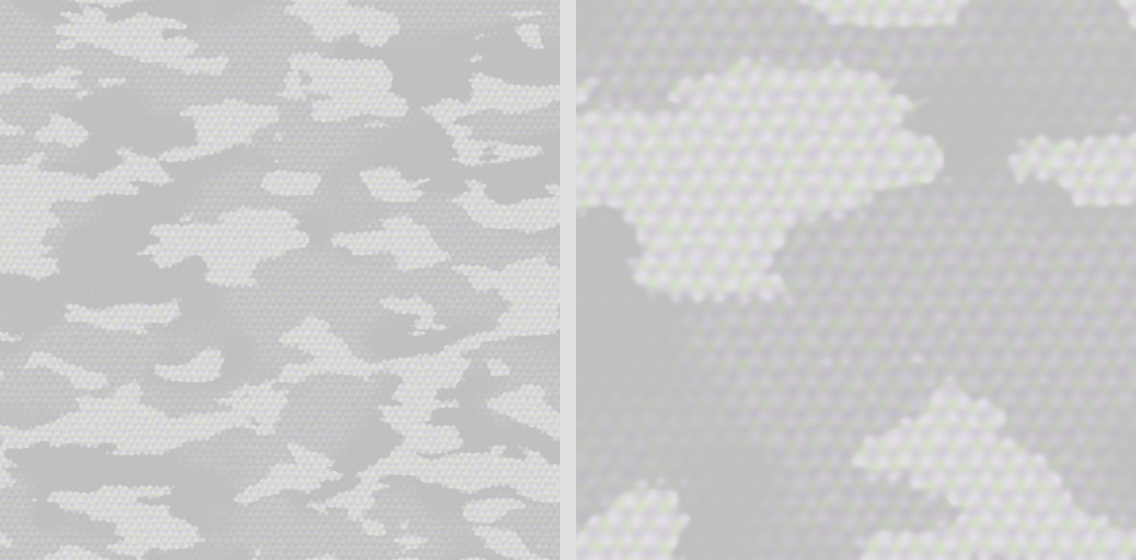
Left: the whole. Right: its middle third, enlarged.
Give the GLSL for this pattern, as a WebGL 2 fragment shader.

```glsl
#version 300 es
precision highp float;

uniform vec2 u_resolution;
out vec4 fragColor;

const float TAU = 6.2831853;
const float MESH_COUNT = 84.0;
const vec3 BASE_GREY = vec3(0.753, 0.753, 0.754);
const vec3 MESH_GREY = vec3(0.778, 0.774, 0.778);
const vec3 PALE_GREY = vec3(0.848, 0.847, 0.844);

float hash(vec2 p) {
    return fract(sin(dot(p, vec2(127.1, 311.7))) * 43758.5453);
}

float cornerSlope(vec2 cell, vec2 offset) {
    float angle = TAU * hash(cell);
    return dot(vec2(cos(angle), sin(angle)), offset);
}

float gradientNoise(vec2 p) {
    vec2 cell = floor(p);
    vec2 f = p - cell;
    vec2 blend = f * f * f * (f * (f * 6.0 - 15.0) + 10.0);
    vec2 e = vec2(1.0, 0.0);
    float low = mix(cornerSlope(cell, f), cornerSlope(cell + e.xy, f - e.xy), blend.x);
    float high = mix(cornerSlope(cell + e.yx, f - e.yx), cornerSlope(cell + e.xx, f - e.xx), blend.x);
    return mix(low, high, blend.y);
}

float fbm(vec2 p, float gain) {
    float sum = 0.0;
    float amplitude = 1.0;
    for (int i = 0; i < 3; i++) {
        sum += amplitude * gradientNoise(p);
        p = p * 2.03 + vec2(17.3, 9.1);
        amplitude *= gain;
    }
    return sum;
}

// Bends straight noise cells into rounded, ragged blotches
vec2 warp(vec2 p, float amount) {
    vec2 q = p * vec2(7.0, 11.0);
    return p + amount * vec2(gradientNoise(q + 31.7), 0.6 * gradientNoise(q + 74.2));
}

// Coverage of the region above a threshold, with an edge set in canvas units
float softRegion(float field, float slope, float threshold, float edge) {
    float halfWidth = edge * max(slope, 2.5);
    return smoothstep(-halfWidth, halfWidth, field - threshold);
}

// Hexagonal lattice of dots: three waves, 60 degrees apart
float dotMesh(vec2 p, float count, vec2 shift) {
    float sum = 0.0;
    for (int i = 0; i < 3; i++) {
        float angle = TAU * (float(i) / 6.0 + 0.25);
        sum += cos(TAU * dot(p * count + shift, vec2(cos(angle), sin(angle))));
    }
    return 0.41 * sum;
}

void main() {
    vec2 uv = gl_FragCoord.xy / u_resolution.y;
    vec2 bent = warp(uv, 0.045);

    // Woven dots, with tints that lean to green or violet
    vec2 jitter = vec2(gradientNoise(uv * 55.0), gradientNoise(uv * 55.0 + 19.0));
    vec2 woven = uv + 0.004 * jitter;
    float weave = dotMesh(woven, MESH_COUNT, vec2(0.0));
    float tint = dotMesh(woven, MESH_COUNT, vec2(0.5, 0.3)) + 0.7 * gradientNoise(uv * 75.0);
    vec3 tintShift = tint * vec3(0.002, 0.033, -0.028);

    // Pale blotches, stretched sideways, their rims nibbled by the mesh
    float blotches = fbm(bent * vec2(5.4, 11.8) + vec2(5.3, 2.8), 0.52);
    float slope = length(vec2(dFdx(blotches), dFdy(blotches))) * u_resolution.y;
    float nibbled = blotches + 0.0022 * slope * weave;
    float pale = softRegion(nibbled, slope, 0.09, 0.0036);

    // Faint patches where the mesh shows through the grey
    float patches = fbm(bent * vec2(3.6, 6.0) + vec2(43.6, 61.4), 0.4);
    float meshed = smoothstep(-0.17, 0.1, patches);

    vec3 grey = mix(BASE_GREY, MESH_GREY, meshed);
    vec3 color = mix(grey, PALE_GREY, pale);
    float meshStrength = mix(mix(0.15, 0.75, meshed), 1.0, pale);
    color += meshStrength * (0.034 * weave + tintShift);

    fragColor = vec4(color, 1.0);
}
```
